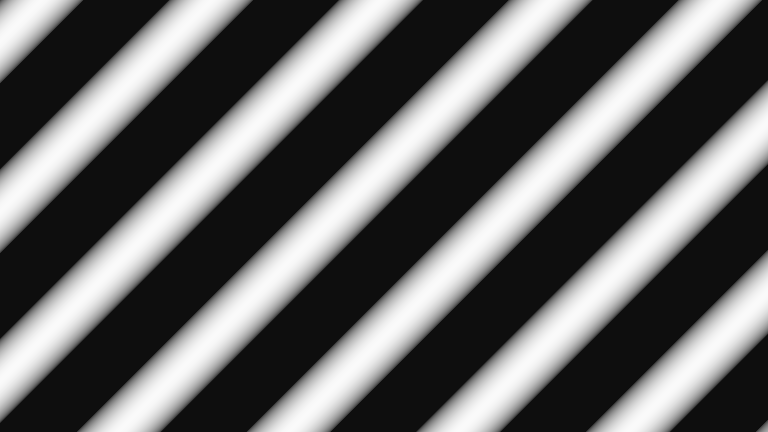
Give the GLSL for this pattern, as a WebGL 2 fragment shader.

```glsl
#version 300 es
precision highp float;
// Rounded, softly shaded white bars running diagonally over near-black.

#define BARS_PER_HEIGHT 3.6   // repeats across the bars, per canvas height
#define BAR_ANGLE 0.78539816  // tilt of the bars, in radians
#define PHASE 0.005           // shift along the repeat, in periods
#define ROUNDNESS 0.48        // exponent of the shading, lower is flatter
#define GROUND_COLOR vec3(0.054)
#define BAR_COLOR vec3(0.98)

uniform vec2 u_resolution;
out vec4 fragColor;

const float TAU = 6.28318531;

// Bar brightness from 0 to 1; the positive half of each wave forms one bar.
float barShade(float phase, float pixelPhase) {
    float wave = sin(TAU * phase);
    float coverage = smoothstep(-0.5, 0.5, wave / (TAU * pixelPhase));
    return coverage * pow(max(wave, 0.0), ROUNDNESS);
}

void main() {
    // Units of canvas height, measured from the upper-left corner
    vec2 p = (gl_FragCoord.xy - vec2(0.0, u_resolution.y)) / u_resolution.y;

    // Distance across the bars, counted in periods
    vec2 across = vec2(sin(BAR_ANGLE), -cos(BAR_ANGLE));
    float phase = dot(p, across) * BARS_PER_HEIGHT + PHASE;
    float pixelPhase = BARS_PER_HEIGHT / u_resolution.y;

    vec3 color = mix(GROUND_COLOR, BAR_COLOR, barShade(phase, pixelPhase));
    fragColor = vec4(color, 1.0);
}
```
